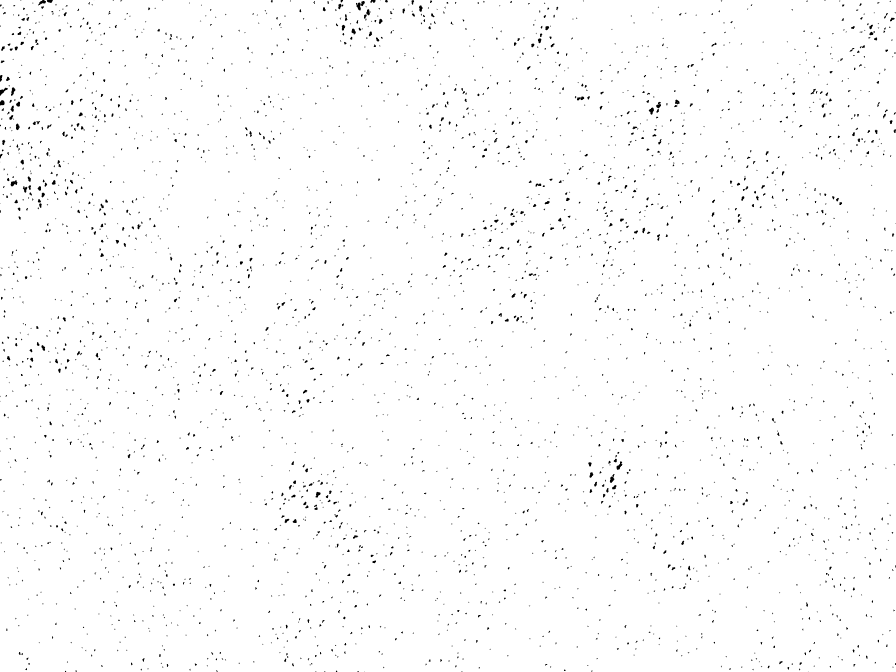
Give the GLSL for this texture, as a WebGL 2 fragment shader.

```glsl
#version 300 es
precision highp float;
// Sparse black grains, tilted and gathered in loose clumps, on white.

uniform vec2 u_resolution;
out vec4 fragColor;

vec3 hash3(vec2 cell) {
    vec3 h = fract(cell.xyx * vec3(0.1031, 0.1030, 0.0973));
    h += dot(h, h.yxz + 33.33);
    return fract((h.xxy + h.yzz) * h.zyx);
}

// Cellular noise: soft discs of random strength, one per cell.
float clumps(vec2 p) {
    vec2 cell = floor(p);
    float sum = 0.0;
    for (int j = -1; j <= 1; j++) {
        for (int i = -1; i <= 1; i++) {
            vec2 id = cell + vec2(i, j);
            vec3 h = hash3(id + 71.0);
            vec2 offset = p - id - h.xy;
            float falloff = max(0.0, 1.0 - dot(offset, offset));
            sum += h.z * h.z * falloff * falloff;
        }
    }
    return sum;
}

// Amount of ink around p: clumps within broad drifts, thinning to the lower right.
float inkDensity(vec2 p) {
    vec2 warped = p + 0.02 * sin(p.yx * vec2(23.0, 19.0) + 1.7);
    float region = 0.55 + 0.7 * p.y - 0.22 * p.x;
    return min(1.3, region * clumps(warped * 13.0) * (0.35 + 1.5 * clumps(p * 2.6 + 9.0)));
}

// Signed distance to an ellipse, first order.
float ellipse(vec2 q, vec2 axes) {
    q += 1e-6;
    float k = length(q / axes);
    return k * (k - 1.0) / length(q / (axes * axes));
}

// Coverage of the grain in one cell; grains below a pixel fade instead of vanishing.
float grain(vec2 p, vec2 id, float scale, float pixel) {
    vec3 h = hash3(id + 13.0);
    vec3 g = hash3(id + 307.0);
    vec2 center = (id + h.xy) / scale;
    float ink = inkDensity(center);
    if (h.z > 0.12 + 0.5 * ink) return 0.0;

    float radius = mix(0.0006, 0.0012 + 0.0028 * ink, g.x * g.x);
    float stretch = mix(1.1, 1.55, g.y);
    vec2 axes = radius * vec2(stretch, 1.0 / stretch);
    vec2 drawn = max(axes, vec2(0.55 * pixel));
    float opacity = axes.x * axes.y / (drawn.x * drawn.y);

    // Mostly steep, leaning to the right, with a slow drift of direction.
    float angle = 1.2 + 0.5 * sin(center.x * 5.0 + 2.0 * sin(center.y * 4.0)) + 1.1 * (g.z - 0.5);
    float c = cos(angle), s = sin(angle);
    vec2 q = mat2(c, -s, s, c) * (p - center);
    q.y += 0.25 * (g.y - 0.5) * q.x * q.x / radius;
    float lobes = 0.15 * radius * sin(3.0 * atan(q.y, q.x + 1e-7) + 40.0 * g.z);
    float edge = ellipse(q, drawn) + lobes;
    return opacity * clamp(0.5 - edge / pixel, 0.0, 1.0);
}

void main() {
    float pixel = 1.0 / u_resolution.y;
    vec2 p = gl_FragCoord.xy * pixel;
    float scale = 110.0;
    vec2 cell = floor(p * scale);

    float paper = 1.0;
    for (int j = -1; j <= 1; j++) {
        for (int i = -1; i <= 1; i++) {
            paper *= 1.0 - grain(p, cell + vec2(i, j), scale, pixel);
        }
    }
    fragColor = vec4(vec3(paper), 1.0);
}
```
